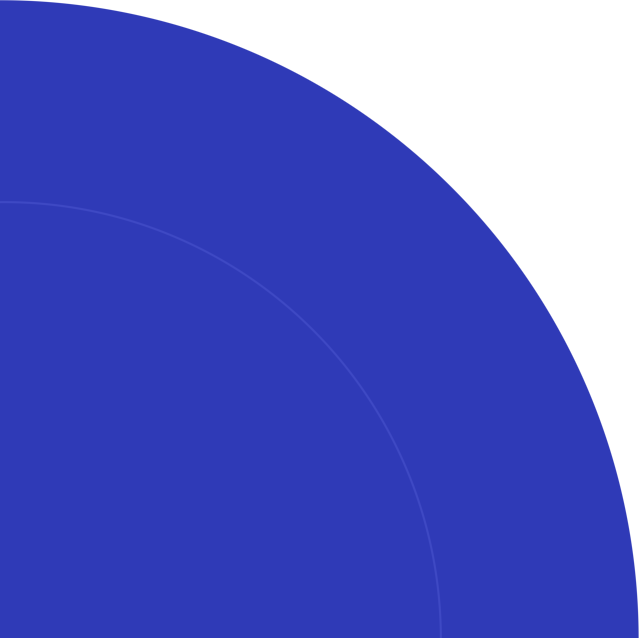
Reproduce this background procedurally as a WebGL 1 fragment shader.

```glsl
precision highp float;
// A large indigo quarter disc on white, crossed by a faint concentric ring.

uniform vec2 u_resolution;

const vec3 WHITE = vec3(1.0);
const vec3 INDIGO = vec3(0.185, 0.227, 0.718);
const vec3 RING_TINT = vec3(0.245, 0.285, 0.768);

// Signed distance to a circle, negative inside
float circleDistance(vec2 p, vec2 center, float radius) {
  return length(p - center) - radius;
}

// Smooth coverage of the region where the distance is negative
float coverage(float dist, float softness) {
  return 1.0 - smoothstep(-softness, softness, dist);
}

// Smooth coverage of a line along the zero contour
float stroke(float dist, float halfWidth, float softness) {
  return coverage(abs(dist) - halfWidth, softness);
}

void main() {
  // Canvas height is one unit
  vec2 p = gl_FragCoord.xy / u_resolution.y;
  float softness = 0.75 / u_resolution.y;

  // Quarter disc centered near the lower left corner
  float disc = circleDistance(p, vec2(0.0, -0.0013), 1.001);
  vec3 color = mix(WHITE, INDIGO, coverage(disc, softness));

  // Thin inner ring
  float ring = circleDistance(p, vec2(0.0065, -0.0013), 0.6845);
  color = mix(color, RING_TINT, stroke(ring, 0.0016, softness));

  gl_FragColor = vec4(color, 1.0);
}
```
